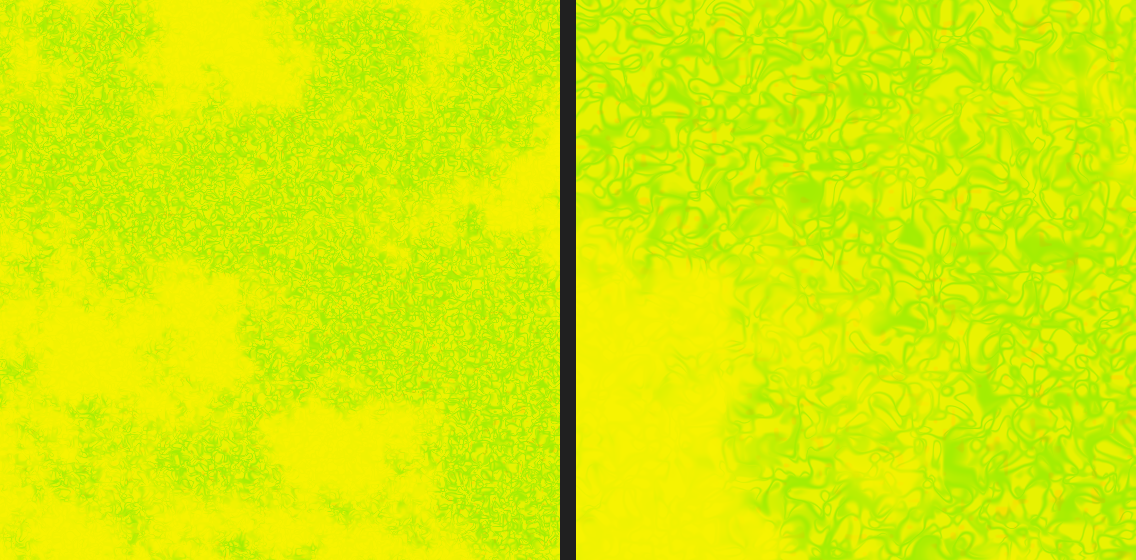
Left, the full canvas; right, a detail of the centre.
Write a WebGL 1 fragment shader that draws this texture.

```glsl
precision highp float;
uniform vec2 u_resolution;

#define PATCH_SCALE 4.0
#define PATCH_GAIN 0.75
#define PATCH_LOW 0.38
#define PATCH_HIGH 0.60
#define FIBRE_SCALE 120.0
#define FIBRE_WIDTH 0.21
#define CURL_SCALE 65.0
#define CURL_AMOUNT 0.012
#define FLECK_SCALE 190.0
#define YELLOW vec3(0.975, 0.952, 0.003)
#define GREEN vec3(0.600, 0.925, 0.010)

float hash(vec2 p) {
  return fract(sin(dot(p, vec2(127.1, 311.7))) * 43758.5453);
}

float noise(vec2 p) {
  vec2 cell = floor(p);
  vec2 f = fract(p);
  f = f * f * (3.0 - 2.0 * f);
  float bottom = mix(hash(cell), hash(cell + vec2(1.0, 0.0)), f.x);
  float top = mix(hash(cell + vec2(0.0, 1.0)), hash(cell + 1.0), f.x);
  return mix(bottom, top, f.y);
}

// Broad blotches with ragged, grainy borders
float patches(vec2 p) {
  mat2 turn = mat2(0.8, 0.6, -0.6, 0.8);
  float sum = 0.0;
  float total = 0.0;
  float weight = 1.0;
  p *= PATCH_SCALE;
  for (int i = 0; i < 6; i++) {
    sum += weight * noise(p);
    total += weight;
    weight *= PATCH_GAIN;
    p = turn * p * 2.0 + 17.3;
  }
  return sum / total;
}

// Thin curved lines along the middle level of the noise
float ridge(vec2 p) {
  return 1.0 - smoothstep(0.0, FIBRE_WIDTH, abs(noise(p) - 0.5));
}

float fibres(vec2 p) {
  vec2 curl = vec2(noise(p * CURL_SCALE), noise(p * CURL_SCALE + 41.7)) - 0.5;
  p += CURL_AMOUNT * curl;
  vec2 turned = vec2(0.8 * p.x - 0.6 * p.y, 0.6 * p.x + 0.8 * p.y);
  float coarse = ridge(p * FIBRE_SCALE);
  float fine = ridge(turned * FIBRE_SCALE * 1.4 + 9.2);
  return max(coarse, 0.8 * fine);
}

void main() {
  vec2 p = gl_FragCoord.xy / min(u_resolution.x, u_resolution.y);

  // Fibres show fully in the rough areas and fade on the smooth ones
  float rough = smoothstep(PATCH_LOW, PATCH_HIGH, patches(p + 3.1));
  float cover = mix(0.1, 1.0, rough);
  float tint = cover * mix(0.18, 0.88, fibres(p));
  vec3 color = mix(YELLOW, GREEN, tint);

  // Sparse warm flecks between the fibres
  float fleck = smoothstep(0.78, 0.92, noise(p * FLECK_SCALE + 23.0));
  color += fleck * rough * vec3(0.05, -0.06, 0.0);

  gl_FragColor = vec4(color, 1.0);
}
```
